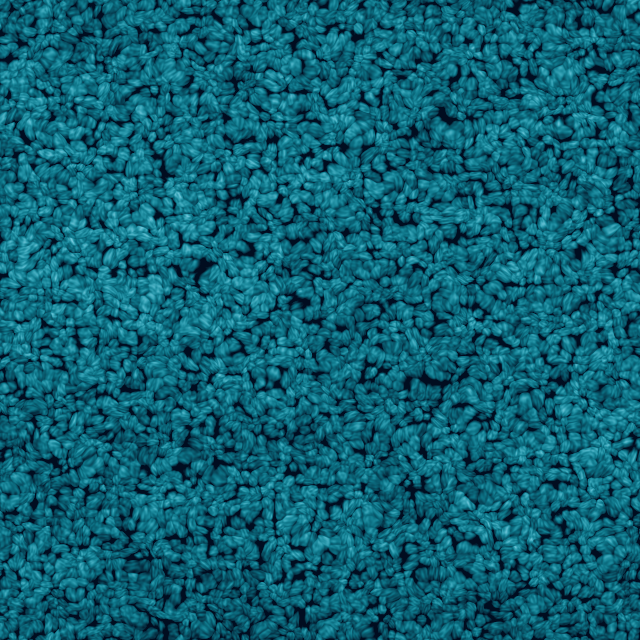
A Shadertoy shader for this texture:

```glsl
// Teal shag carpet: overlapping lit yarn tufts with dark crevices and soft pile shading.
#define TUFTS 74.0        // tufts across the canvas
#define TUFT_RADIUS 0.74  // in tuft cells
#define EDGE 9.0          // sharpness where tufts overlap
#define BASE_TONE 0.485
#define TUFT_VARIATION 0.20
#define RIM_SHADE 0.22
#define TOP_LIGHT 0.12
#define FIBRE_CONTRAST 0.24
#define CREVICE_DEPTH 0.30
#define PILE_SHADING 0.13

vec2 hash2(vec2 p) {
    vec3 h = fract(p.xyx * vec3(0.1031, 0.1030, 0.0973));
    h += dot(h, h.yzx + 33.33);
    return fract((h.xx + h.yz) * h.zy);
}

vec2 gradientAt(vec2 cell) {
    float angle = 6.28318 * hash2(cell).x;
    return vec2(cos(angle), sin(angle));
}

float gradientNoise(vec2 p) {
    vec2 cell = floor(p), f = p - cell;
    vec2 u = f * f * f * (f * (f * 6.0 - 15.0) + 10.0);
    vec2 e = vec2(1.0, 0.0);
    float bottom = mix(dot(gradientAt(cell), f),
                       dot(gradientAt(cell + e), f - e), u.x);
    float top = mix(dot(gradientAt(cell + e.yx), f - e.yx),
                    dot(gradientAt(cell + e.xx), f - e.xx), u.x);
    return mix(bottom, top, u.y);
}

// Returns blended tuft tone in x and pile height in y.
vec2 tuftLayer(vec2 p) {
    vec2 home = floor(p);
    float toneSum = 0.0, weightSum = 0.0;
    for (int y = -1; y <= 1; y++)
    for (int x = -1; x <= 1; x++) {
        vec2 cell = home + vec2(x, y);
        vec2 jitter = hash2(cell + 11.0);
        vec2 kind = hash2(cell + 151.0);
        vec2 shape = hash2(cell + 307.0);
        vec2 offset = p - cell - 0.5 - 0.8 * (jitter - 0.5);

        // Each tuft is a randomly turned oval dome.
        float angle = 3.14159 * shape.x;
        float c = cos(angle), s = sin(angle);
        vec2 local = mat2(c, -s, s, c) * offset;
        float stretch = mix(0.85, 1.25, shape.y);
        vec2 q = local / (TUFT_RADIUS * vec2(stretch, 1.0 / stretch));
        float dist2 = dot(q, q);

        // Fibre strands follow the long axis of the tuft.
        float fibre = gradientNoise(local * vec2(1.7, 3.2) + cell * 17.3);
        float tone = TUFT_VARIATION * (kind.x - 0.5) - RIM_SHADE * min(dist2, 1.6)
                   + TOP_LIGHT * offset.y + FIBRE_CONTRAST * fibre;
        float height = 0.6 * kind.y + 1.0 - dist2;
        float weight = exp(EDGE * height);
        toneSum += weight * tone;
        weightSum += weight;
    }
    return vec2(toneSum / weightSum, log(weightSum) / EDGE);
}

// Broad light and dark areas where the pile leans different ways.
float pileShading(vec2 uv) {
    float sweep = gradientNoise(uv * 3.1 + 4.7);
    float patches = gradientNoise(uv * vec2(8.0, 10.0) + 21.3);
    float clumps = gradientNoise(uv * vec2(19.0, 25.0) + 63.1);
    float edge = smoothstep(0.16, 0.0, uv.y) * mix(0.3, 0.6, uv.x);
    float leftGlow = 0.35 * exp(-12.0 * dot(uv - vec2(0.1, 0.7), uv - vec2(0.1, 0.7)));
    return 0.45 * sweep + 0.5 * patches + 0.5 * clumps + leftGlow - edge;
}

vec3 tealRamp(float tone) {
    float glow = max(tone - 0.39, 0.0);
    return vec3(0.1 * tone + 2.5 * glow * glow, tone, tone + 0.075);
}

void mainImage(out vec4 fragColor, in vec2 fragCoord) {
    vec2 uv = fragCoord / iResolution.y;
    vec2 p = uv * TUFTS;

    // Bend the grid so the tufts do not line up.
    p += 0.9 * vec2(gradientNoise(p * 0.31 + 5.2), gradientNoise(p * 0.31 + 41.7));
    vec2 tuft = tuftLayer(p);

    // Crevices open in low places, mostly running sideways.
    float parting = gradientNoise(p * vec2(0.24, 0.48) + 87.0);
    float crevice = smoothstep(0.75, 0.0, tuft.y + 0.95 * parting);

    float tone = BASE_TONE + tuft.x + PILE_SHADING * pileShading(uv)
               + 0.06 * parting - CREVICE_DEPTH * crevice;
    tone += 0.05 * gradientNoise(p * 3.1 + 131.0);
    fragColor = vec4(tealRamp(clamp(tone, 0.05, 0.78)), 1.0);
}
```
